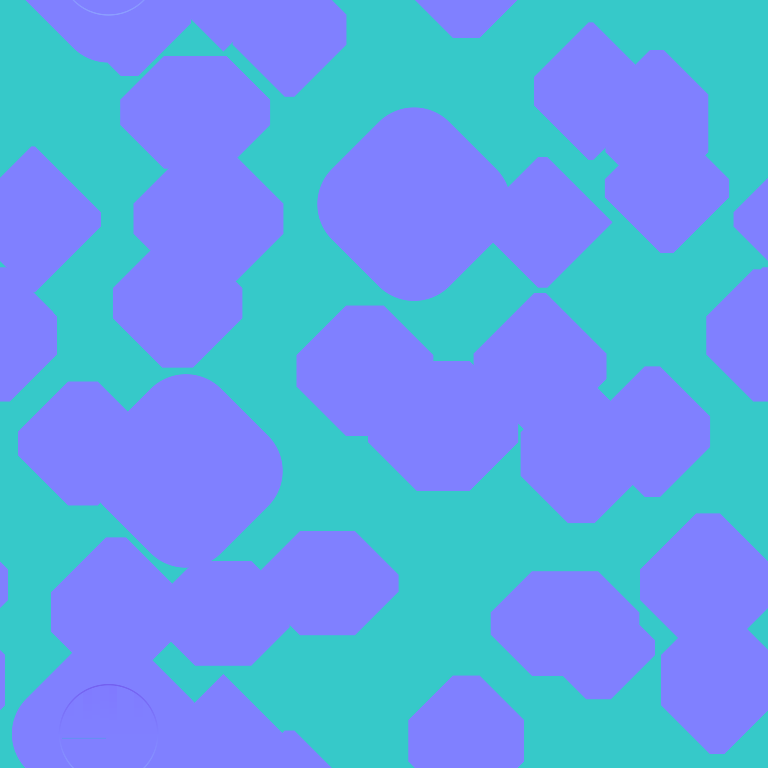
Reproduce this texture map procedurally as a Shadertoy shader.

```glsl
// Flat violet chamfered and rounded plates clumped on teal, tiling seamlessly.

const vec3 TEAL = vec3(0.21, 0.79, 0.79);
const vec3 VIOLET = vec3(0.50, 0.50, 1.00);
const vec3 GROOVE = vec3(0.40, 0.56, 0.95);

const int COLUMNS = 5;
const int ROWS = 6;
const int ROUND_STEP = 11;         // every n-th plate is a rounded diamond
const float JITTER = 1.0;          // scatter within a cell
const float CLUMP_WAVES = 2.0;     // clumps per side, a whole number
const float CLUMP_PULL = 0.026;    // how far plates move towards clumps
const vec2 CLUMP_ORIGIN = vec2(0.25, 0.22);
const float MIN_HALF = 0.066;      // half extents of chamfered plates
const float MAX_HALF = 0.098;
const float MAX_FLAT = 0.022;      // half length of the flat tips
const float DIAMOND_HALF = 0.061;  // core of the rounded diamond
const float DIAMOND_ROUND = 0.065; // its corner radius
const float RING_RADIUS = 0.064;
const float LINE_WIDTH = 0.0018;
const float RING_TILT = 0.12;
const float STREAK_COUNT = 90.0;
const float STREAK_DEPTH = 0.025;
const float EDGE_SOFTNESS = 0.7;   // edge width relative to one sample
const float TAU = 6.28319;

float hash(vec2 p) {
    return fract(sin(dot(p, vec2(127.1, 311.7))) * 43758.5453);
}

// Shortest offset on the repeating canvas
vec2 wrapOffset(vec2 p) {
    return fract(p + 0.5) - 0.5;
}

// Jittered grid, drawn together into clumps by a periodic warp
vec2 plateCenter(int i) {
    vec2 cell = vec2(i % COLUMNS, i / COLUMNS);
    vec2 random = vec2(hash(cell + 3.7), hash(cell + 19.3));
    vec2 center = (cell + 0.5 + JITTER * (random - 0.5)) / vec2(COLUMNS, ROWS);
    return center - CLUMP_PULL * sin(TAU * CLUMP_WAVES * (center - CLUMP_ORIGIN));
}

// Box with corners cut at 45 degrees
float chamferedBox(vec2 p, vec2 halfSize, float diagonal) {
    vec2 q = abs(p);
    vec2 side = q - halfSize;
    return max(max(side.x, side.y), (q.x + q.y - diagonal) * 0.7071);
}

float roundedDiamond(vec2 p, float h, float radius) {
    vec2 q = abs(p);
    float t = clamp(0.5 + (q.x - q.y) / (2.0 * h), 0.0, 1.0);
    float d = length(q - h * vec2(t, 1.0 - t));
    return (q.x + q.y < h ? -d : d) - radius;
}

float plate(vec2 p, int i) {
    if (i % ROUND_STEP == 0) return roundedDiamond(p, DIAMOND_HALF, DIAMOND_ROUND);
    vec2 seed = vec2(float(i), 7.0);
    vec2 random = vec2(hash(seed), hash(seed + 31.0));
    vec2 halfSize = mix(vec2(MIN_HALF), vec2(MAX_HALF), random);
    float diagonal = max(halfSize.x, halfSize.y) + MAX_FLAT * hash(seed + 57.0);
    return chamferedBox(p, halfSize, diagonal);
}

float coverage(float d, float pixel) {
    return clamp(0.5 - d / (EDGE_SOFTNESS * pixel), 0.0, 1.0);
}

// Faint embossed disc: streaks, a lit rim and one groove
vec3 emboss(vec3 color, vec2 p, float pixel) {
    float r = length(p);
    float inside = coverage(r - RING_RADIUS, pixel);
    float streak = hash(vec2(floor(p.x * STREAK_COUNT), 5.0));
    color.g -= STREAK_DEPTH * streak * inside * smoothstep(0.0, RING_RADIUS, p.y);

    float rim = coverage(abs(r - RING_RADIUS) - 0.5 * LINE_WIDTH, pixel);
    vec2 tilt = p / max(r, 1e-4);
    vec3 rimColor = VIOLET + RING_TILT * vec3(-0.4 * tilt.y, -tilt.y, -0.5 * max(tilt.y, 0.0));
    color = mix(color, rimColor, rim);

    vec2 g = abs(p + vec2(0.5 * RING_RADIUS, 0.006)) - 0.5 * vec2(0.9 * RING_RADIUS, LINE_WIDTH);
    return mix(color, GROOVE, coverage(max(g.x, g.y), pixel));
}

void mainImage(out vec4 fragColor, in vec2 fragCoord) {
    vec2 uv = fragCoord / iResolution.xy;
    float pixel = 1.0 / min(iResolution.x, iResolution.y);

    // Union of all plates; the first one carries the disc
    float d = 1.0;
    vec2 discOffset = vec2(1.0);
    for (int i = 0; i < COLUMNS * ROWS; i++) {
        vec2 p = wrapOffset(uv - plateCenter(i));
        d = min(d, plate(p, i));
        if (i == 0) discOffset = p;
    }

    vec3 color = mix(TEAL, VIOLET, coverage(d, pixel));
    color = emboss(color, discOffset, pixel);
    fragColor = vec4(color, 1.0);
}
```
